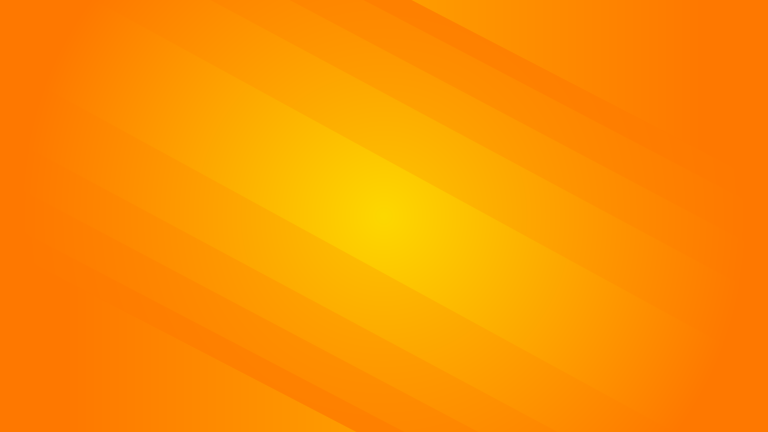
Give the GLSL for this background, as a WebGL 1 fragment shader.

```glsl
precision highp float;
// Warm orange backdrop with a golden glow at the centre, seen through nested
// diagonal bands. Each band lets more of the radial glow through than the one
// around it; outside them lies a plain horizontal gradient.

uniform vec2 u_resolution;

const vec3 ORANGE = vec3(0.998, 0.470, 0.0);
const vec3 GOLD = vec3(0.990, 0.845, 0.0);
const float GLOW_RADIUS = 0.845;
const float SIDE_REACH = 0.74;
const float SIDE_STRENGTH = 0.41;
const float BAND_STEP = 0.2;

// Coverage of a falling diagonal band, symmetric about the origin.
// halfWidth is measured along x; wider bands lie slightly flatter.
float diagonalBand(vec2 p, float halfWidth, float pixel) {
  float run = 1.80 + 0.12 * halfWidth;
  float inside = (halfWidth - abs(p.x + run * p.y)) / length(vec2(1.0, run));
  return smoothstep(-0.75 * pixel, 0.75 * pixel, inside);
}

// Linear falloff from one at the centre to zero at the given reach.
float falloff(float d, float reach) {
  return clamp(1.0 - d / reach, 0.0, 1.0);
}

void main() {
  // Centred coordinates in units of the canvas height.
  vec2 p = (gl_FragCoord.xy - 0.5 * u_resolution) / u_resolution.y;
  float pixel = 1.0 / u_resolution.y;

  // Stack the bands from the outermost to the core.
  float outerBand = diagonalBand(p, 1.025, pixel);
  float layers = outerBand
    + diagonalBand(p, 0.907, pixel)
    + diagonalBand(p, 0.725, pixel)
    + diagonalBand(p, 0.530, pixel)
    + diagonalBand(p, 0.243, pixel);

  // Glow within the bands, side gradient beyond them.
  float glow = falloff(length(p), GLOW_RADIUS) * layers * BAND_STEP;
  float side = falloff(abs(p.x), SIDE_REACH) * SIDE_STRENGTH;
  float warmth = mix(side, glow, outerBand);

  gl_FragColor = vec4(mix(ORANGE, GOLD, warmth), 1.0);
}
```
